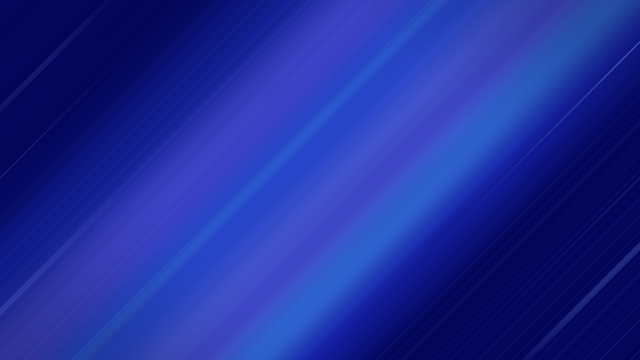
A WebGL 2 fragment shader for this background:

```glsl
#version 300 es
precision highp float;
// Diagonal silk of blue and violet light with fine glinting lines on navy.

#define NAVY    vec3(0.010, 0.022, 0.350)
#define INDIGO  vec3(0.065, 0.120, 0.570)
#define VIOLET  vec3(0.235, 0.255, 0.765)
#define ROYAL   vec3(0.150, 0.270, 0.780)
#define LILAC   vec3(0.255, 0.320, 0.795)
#define AZURE   vec3(0.180, 0.385, 0.810)
#define GLINT   vec3(0.420, 0.520, 0.900)
#define LINE_SPACING 0.042
#define SILK_AMOUNT  0.05
#define END_SHADE    0.24

uniform vec2 u_resolution;
out vec4 fragColor;

float hash(float n) {
    return fract(sin(n * 127.1) * 4375.85);
}

vec2 gradientAt(vec2 cell) {
    float angle = 6.2832 * hash(dot(cell, vec2(1.0, 57.3)));
    return vec2(cos(angle), sin(angle));
}

float gradientNoise(vec2 p) {
    vec2 i = floor(p), f = fract(p);
    vec2 u = f * f * f * (f * (f * 6.0 - 15.0) + 10.0);
    vec2 e = vec2(1.0, 0.0);
    float low = mix(dot(gradientAt(i), f), dot(gradientAt(i + e.xy), f - e.xy), u.x);
    float high = mix(dot(gradientAt(i + e.yx), f - e.yx), dot(gradientAt(i + e.xx), f - e.xx), u.x);
    return mix(low, high, u.y);
}

// Soft streak around a centre
float glow(float x, float centre, float width) {
    float d = (x - centre) / width;
    return exp(-d * d);
}

// Crisp line with smoothed edges
float stroke(float x, float centre, float halfWidth, float aa) {
    return 1.0 - smoothstep(halfWidth - 0.5 * aa, halfWidth + aa, abs(x - centre));
}

// Broad colour bands, from the upper left to the lower right
vec3 bands(float across) {
    vec3 c = mix(NAVY, INDIGO, smoothstep(0.48, 0.82, across));
    c = mix(c, VIOLET, smoothstep(0.78, 1.00, across));
    c = mix(c, ROYAL, smoothstep(1.06, 1.20, across));
    c = mix(c, LILAC, smoothstep(1.29, 1.46, across));
    c = mix(c, VIOLET, 0.7 * glow(across, 1.545, 0.05));
    c = mix(c, AZURE, smoothstep(1.57, 1.70, across));
    c = mix(c, INDIGO * vec3(1.2, 1.0, 1.12), smoothstep(1.71, 1.89, across));
    c = mix(c, NAVY, smoothstep(1.83, 2.10, across));
    return mix(c, AZURE, 0.6 * glow(across, 1.222, 0.022));
}

// Repeated faint lines of random strength
float fineLines(float across, float aa) {
    float cell = floor(across / LINE_SPACING);
    float centre = (cell + 0.3 + 0.4 * hash(cell + 3.0)) * LINE_SPACING;
    float strength = 0.25 + 0.75 * hash(cell + 19.0);
    float region = smoothstep(0.45, 0.75, across) * (1.0 - smoothstep(1.20, 1.32, across))
                 + smoothstep(1.90, 2.10, across);
    return stroke(across, centre, 0.0008, aa) * strength * region;
}

// Brighter lines, each fading along its length
float accentLines(float across, float along, float aa) {
    float sum = 0.0;
    for (int i = 0; i < 3; i++) {
        float shift = 0.007 * float(i);
        sum += 0.22 * stroke(across, 0.296 + shift, 0.0012, aa) * glow(along, -0.1, 0.35);
        sum += 0.32 * stroke(across, 0.862 + shift, 0.0012, aa) * glow(along, -0.9, 0.50);
    }
    sum += 0.22 * stroke(across, 0.495, 0.001, aa) * glow(along, -0.5, 0.55);
    sum += 0.50 * stroke(across, 1.894, 0.0018, aa) * glow(along, 1.75, 0.65);
    sum += 0.22 * stroke(across, 2.271, 0.001, aa) * glow(along, 1.3, 0.60);
    sum += 0.26 * stroke(across, 2.461, 0.011, aa) * smoothstep(0.2, 0.9, along);
    return sum;
}

void main() {
    vec2 p = gl_FragCoord.xy / u_resolution.y;
    float across = p.x + 1.0 - p.y;
    float along = p.x - 1.0 + p.y;
    float aa = 1.5 / u_resolution.y;

    vec3 color = bands(across);

    // Silky variation stretched along the bands
    float silk = gradientNoise(vec2(across * 16.0, along * 0.7))
               + 0.5 * gradientNoise(vec2(across * 45.0, along * 0.9 + 7.0));
    color *= 1.0 + SILK_AMOUNT * silk;

    // Shade toward both ends of the bands
    float ends = smoothstep(0.45, 1.45, abs(along - 0.39));
    color *= 1.0 - END_SHADE * ends * smoothstep(0.7, 1.0, across) * (1.0 - smoothstep(1.8, 2.1, across));

    color = mix(color, GLINT, 0.14 * fineLines(across, aa));
    color = mix(color, GLINT, min(accentLines(across, along, aa), 1.0));
    fragColor = vec4(color, 1.0);
}
```
